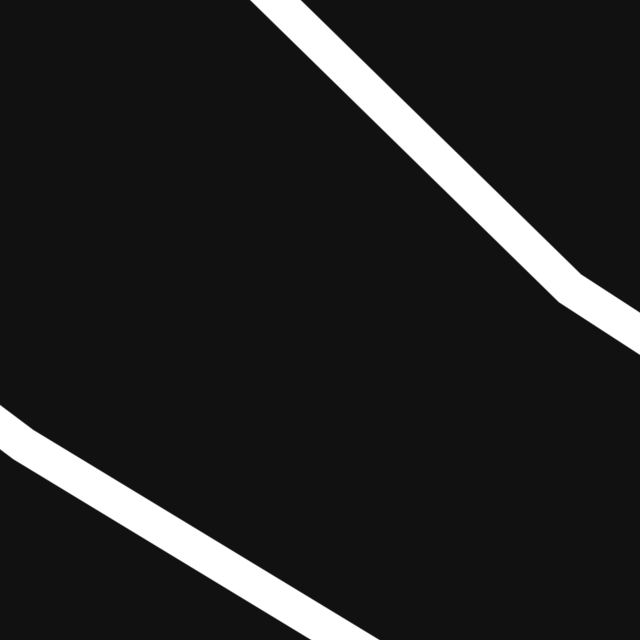
Reproduce this background procedurally as a three.js fragment shader.

```glsl
varying vec2 vUv;

const vec3 CHARCOAL = vec3(0.067);
const vec3 WHITE = vec3(1.0);
const float HALF_WIDTH = 0.0277;
const float EDGE_SOFTNESS = 0.0015;

// Signed distance to the line through a and b, positive on its left
float lineDistance(vec2 p, vec2 a, vec2 b) {
  vec2 direction = normalize(b - a);
  return dot(p - a, vec2(-direction.y, direction.x));
}

// Two lines joined at a left-turning bend; the minimum keeps the corners mitered
float bentLineDistance(vec2 p, vec2 start, vec2 bend, vec2 end) {
  return min(lineDistance(p, start, bend), lineDistance(p, bend, end));
}

// Antialiased coverage of a band around a signed distance
float bandMask(float distance, float halfWidth, float softness) {
  return 1.0 - smoothstep(-softness, softness, abs(distance) - halfWidth);
}

void main() {
  float upperPath = bentLineDistance(vUv, vec2(0.4303, 1.0), vec2(0.8906, 0.5495), vec2(1.0, 0.4785));
  float lowerPath = bentLineDistance(vUv, vec2(0.0, 0.3327), vec2(0.0365, 0.3053), vec2(0.5397, 0.0));

  // White bands over the dark ground
  float bands = max(
    bandMask(upperPath, HALF_WIDTH, EDGE_SOFTNESS),
    bandMask(lowerPath, HALF_WIDTH, EDGE_SOFTNESS)
  );
  gl_FragColor = vec4(mix(CHARCOAL, WHITE, bands), 1.0);
}
```
